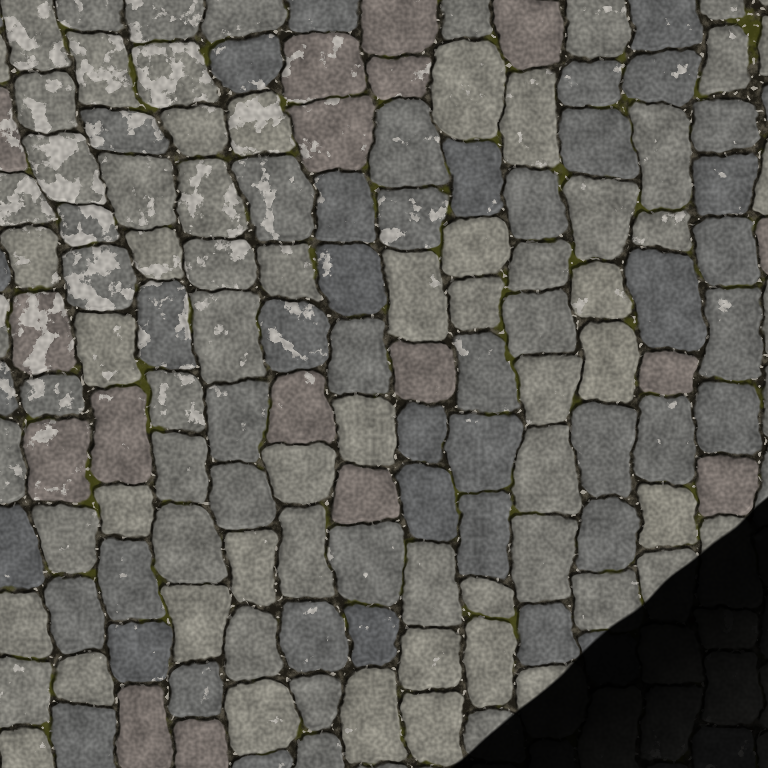
Give the GLSL for this texture, as a three.js fragment shader.

```glsl
// Worn cobblestones in leaning columns, pale with lichen at the upper left and
// cut by a deep shadow at the lower right. Stones are rounded boxes between
// wobbly seams; gradient noise gives the edges, stains, grit and moss.
varying vec2 vUv;

const vec2  STONE_SIZE   = vec2(0.076, 0.094);
const float COLUMN_LEAN  = 0.10;
const float SEAM_WOBBLE  = 0.36;
const float COURSE_JITTER = 0.50;
const float JOINT_HALF   = 0.0021;
const float CORNER       = 0.014;
const float EDGE_SOFT    = 0.0016;
const vec2  SHADE_OFFSET = vec2(0.0025, -0.0035);
const vec2  SHADOW_START = vec2(0.583, 0.0);
const float SHADOW_SLOPE = 0.845;

const vec3 COOL_STONE = vec3(0.355, 0.360, 0.365);
const vec3 WARM_STONE = vec3(0.525, 0.515, 0.475);
const vec3 ROSE_STONE = vec3(0.455, 0.425, 0.405);
const vec3 LICHEN     = vec3(0.720, 0.705, 0.680);
const vec3 DARK_SOIL  = vec3(0.120, 0.110, 0.085);
const vec3 DRY_SOIL   = vec3(0.330, 0.310, 0.265);
const vec3 MOSS       = vec3(0.270, 0.275, 0.090);
const vec3 GRIT       = vec3(0.620, 0.600, 0.560);

float hash(vec2 p) {
  return fract(sin(dot(p, vec2(127.1, 311.7))) * 43758.545);
}

vec2 gradientAt(vec2 cell) {
  float angle = 6.28318 * hash(cell);
  return vec2(cos(angle), sin(angle));
}

// Gradient noise, about -0.7 to 0.7
float noise(vec2 p) {
  vec2 i = floor(p), f = fract(p);
  vec2 s = f * f * f * (f * (f * 6.0 - 15.0) + 10.0);
  vec2 e = vec2(1.0, 0.0);
  float low = mix(dot(gradientAt(i), f), dot(gradientAt(i + e), f - e), s.x);
  float high = mix(dot(gradientAt(i + e.yx), f - e.yx),
                   dot(gradientAt(i + 1.0), f - 1.0), s.x);
  return mix(low, high, s.y);
}

float fbm(vec2 p) {
  float sum = 0.0, amp = 0.65;
  for (int i = 0; i < 5; i++) {
    sum += amp * noise(p);
    p = mat2(1.6, 1.2, -1.2, 1.6) * p + 5.3;
    amp *= 0.56;
  }
  return sum;
}

// Wavy line between two columns
float seam(float column, float y) {
  return column + SEAM_WOBBLE * noise(vec2(column * 7.37, y * 0.8));
}

// Slanted line between two stones of a column
float course(float column, float row, float x) {
  vec2 key = vec2(column, row);
  float slant = 0.22 * (hash(key + 31.0) - 0.5);
  return row + COURSE_JITTER * (hash(key) - 0.5) + slant * (x - column - 0.5);
}

// Depth inside the nearest stone (negative in joints); also gives its id
float stoneDepth(vec2 p, out vec2 id) {
  vec2 rough = vec2(noise(p * 42.0), noise(p * 42.0 + 17.0)) * 0.006
             + vec2(noise(p * 120.0), noise(p * 120.0 + 9.0)) * 0.0022;
  vec2 q = p + rough;
  float corner = smoothstep(0.55, 1.0, p.y) * (1.0 - smoothstep(0.1, 0.6, p.x));
  q += vec2(COLUMN_LEAN * p.y * (1.0 - p.x) + 0.06 * corner, 0.04 * corner);
  q /= STONE_SIZE;

  float column = floor(q.x);
  if (q.x < seam(column, q.y)) column -= 1.0;
  else if (q.x > seam(column + 1.0, q.y)) column += 1.0;
  float left = seam(column, q.y), right = seam(column + 1.0, q.y);

  q.y += 7.0 * hash(vec2(column, 3.0));
  float row = floor(q.y);
  if (q.y < course(column, row, q.x)) row -= 1.0;
  else if (q.y > course(column, row + 1.0, q.x)) row += 1.0;
  float bottom = course(column, row, q.x), top = course(column, row + 1.0, q.x);

  id = vec2(column, row);
  float wideJoint = smoothstep(0.9, 0.96, p.x) * smoothstep(0.76, 0.86, p.y);
  float inset = JOINT_HALF * (0.6 + hash(id + 5.0)) + 0.004 * wideJoint;
  vec2 halfSize = 0.5 * vec2(right - left, top - bottom) * STONE_SIZE - inset;
  vec2 local = (q - 0.5 * vec2(left + right, bottom + top)) * STONE_SIZE;
  float radius = CORNER * (0.6 + 0.7 * hash(id + 11.0));
  vec2 d = abs(local) - halfSize + radius;
  return radius - length(max(d, 0.0)) - min(max(d.x, d.y), 0.0);
}

vec3 stoneColor(vec2 p, vec2 id, float depth) {
  vec3 color = mix(COOL_STONE, WARM_STONE, hash(id + 2.0));
  color = mix(color, ROSE_STONE, step(0.88, hash(id + 23.0)));
  vec2 shifted = p + 3.0 * vec2(hash(id + 7.0), hash(id + 8.0));
  color *= 1.0 + 0.34 * fbm(shifted * 28.0) + 0.26 * noise(p * 190.0);

  // Pale lichen, thick near the upper left, spotty elsewhere
  float growth = 1.0 - smoothstep(0.10, 0.62, length((p - vec2(0.05, 0.80)) * vec2(0.85, 1.1)));
  float level = mix(0.43, 0.06, growth) + 0.32 * (hash(id + 13.0) - 0.5);
  float cover = smoothstep(-0.02, 0.07, fbm(shifted * 30.0) - level);
  color = mix(color, LICHEN * (1.0 + 0.22 * noise(p * 150.0)), 0.88 * cover);
  return color * mix(0.80, 1.0, smoothstep(0.0, 0.009, depth));
}

vec3 jointColor(vec2 p) {
  vec3 color = mix(DARK_SOIL, DRY_SOIL, smoothstep(-0.25, 0.45, fbm(p * 75.0)));
  color = mix(color, MOSS, 0.8 * smoothstep(0.08, 0.28, fbm(p * 13.0 + 40.0)));
  return mix(color, GRIT, smoothstep(0.27, 0.42, noise(p * 135.0 + 60.0)));
}

void main() {
  vec2 p = vUv, id, shadeId;
  float depth = stoneDepth(p, id);
  float sunward = stoneDepth(p + SHADE_OFFSET, shadeId);

  // Stones shade the joints and catch light on their sunward rims
  vec3 joint = jointColor(p) * mix(1.0, 0.5, smoothstep(-EDGE_SOFT, EDGE_SOFT, sunward));
  vec3 stone = stoneColor(p, id, depth);
  stone *= 1.0 + 0.22 * (1.0 - smoothstep(-0.001, 0.003, sunward));
  vec3 color = mix(joint, stone, smoothstep(-EDGE_SOFT, EDGE_SOFT, depth));

  // Cast shadow, with stones barely showing deep inside
  float into = SHADOW_SLOPE * (p.x - SHADOW_START.x) - p.y + 0.012 * noise(p * 14.0);
  float dim = mix(0.05, 0.16, smoothstep(0.06, 0.28, into));
  color *= mix(1.0, dim, smoothstep(-0.003, 0.003, into));
  gl_FragColor = vec4(color, 1.0);
}
```
